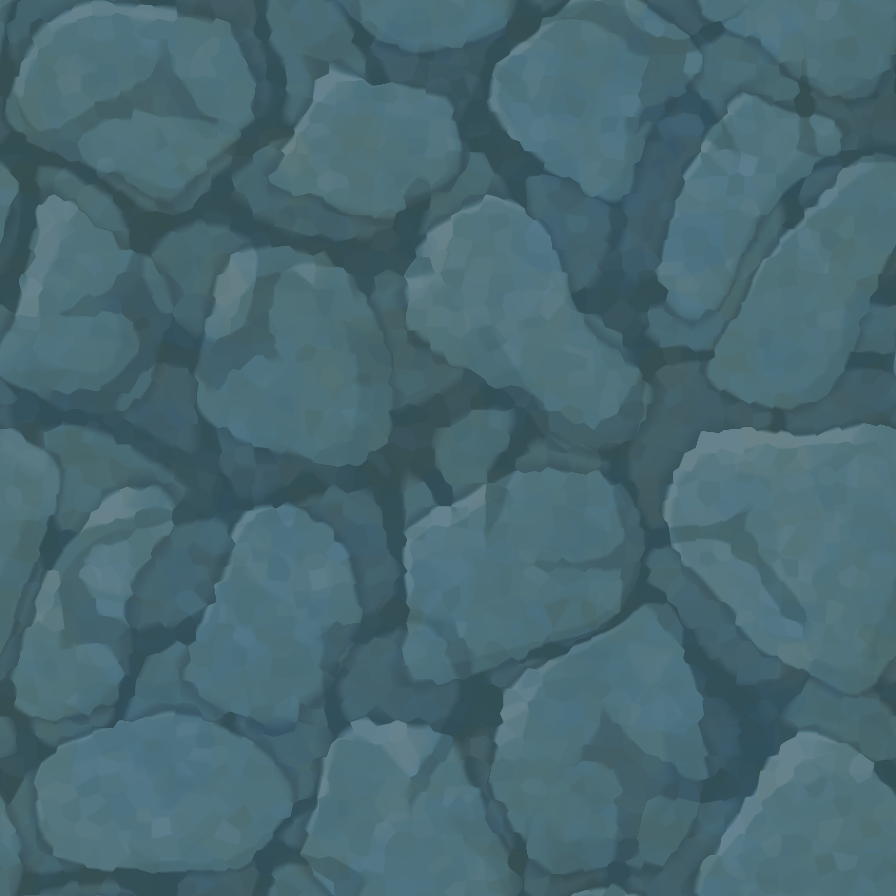
A three.js fragment shader for this texture:

```glsl
// Painted blue-green rubble wall: large rounded stones over a layer of smaller, shaded ones.
// Stones are wrapping Voronoi cells with smoothed corners; brush dabs chip their outlines
// and vary a single tone value, which a five-colour ramp turns into paint.

varying vec2 vUv;

const vec3 DEEP  = vec3(0.20, 0.31, 0.34);
const vec3 DARK  = vec3(0.25, 0.36, 0.40);
const vec3 SHADE = vec3(0.28, 0.41, 0.44);
const vec3 FACE  = vec3(0.31, 0.45, 0.49);
const vec3 LIGHT = vec3(0.40, 0.51, 0.55);
const vec3 HUE_SHIFT = vec3(-0.012, 0.002, 0.028); // towards blue, or olive when negative

const float STONES = 4.0;       // large stones across
const float RUBBLE = 7.0;       // lower stones across
const float FINE_DABS = 46.0;   // brush dabs across
const float BROAD_DABS = 21.0;
const float ROUNDING = 13.0;    // lower is rounder
const float SOFT = 0.004;       // width of a painted edge
const vec2 LIGHT_DIR = vec2(-0.66, 0.75);

vec2 hash2(vec2 c) {
  vec2 s = vec2(dot(c, vec2(127.1, 311.7)), dot(c, vec2(269.5, 183.3)));
  return fract(sin(s) * 43758.5453);
}

// Value noise in two channels, wrapping after n cells.
vec2 noise2(vec2 p, float n, float seed) {
  vec2 g = p * n, c = floor(g), f = fract(g);
  f = f * f * (3.0 - 2.0 * f);
  vec2 a = hash2(mod(c, n) + seed);
  vec2 b = hash2(mod(c + vec2(1.0, 0.0), n) + seed);
  vec2 d = hash2(mod(c + vec2(0.0, 1.0), n) + seed);
  vec2 e = hash2(mod(c + 1.0, n) + seed);
  return mix(mix(a, b, f.x), mix(d, e, f.x), f.y);
}

vec2 cellPoint(vec2 cell, float n, float seed) {
  return cell + 0.5 + 0.82 * (hash2(mod(cell, n) + seed) - 0.5);
}

// Rounded distance to the cell border; also gives the offset from the centre and the cell id.
float stoneField(vec2 p, float n, float seed, out vec2 rel, out vec2 id) {
  vec2 g = p * n, home = floor(g), nearest = vec2(9.0);
  for (int y = -1; y <= 1; y++)
  for (int x = -1; x <= 1; x++) {
    vec2 cell = floor(g) + vec2(float(x), float(y));
    vec2 r = cellPoint(cell, n, seed) - g;
    if (dot(r, r) < dot(nearest, nearest)) { nearest = r; home = cell; }
  }
  float sum = 0.0;
  for (int y = -2; y <= 2; y++)
  for (int x = -2; x <= 2; x++) {
    if (x == 0 && y == 0) continue;
    vec2 r = cellPoint(home + vec2(float(x), float(y)), n, seed) - g;
    float d = dot(0.5 * (nearest + r), normalize(r - nearest));
    sum += exp(-ROUNDING * d);
  }
  rel = -nearest;
  id = mod(home, n);
  return -log(sum) / (ROUNDING * n);
}

// Flat brush dabs with soft borders: xy leads to the dab centre, zw are random values.
vec4 brushDabs(vec2 p, float n, float seed) {
  vec2 g = p * n, base = floor(g);
  vec4 sum = vec4(0.0);
  float total = 0.0;
  for (int y = -1; y <= 1; y++)
  for (int x = -1; x <= 1; x++) {
    vec2 cell = base + vec2(float(x), float(y));
    vec2 r = cellPoint(cell, n, seed) - g;
    float w = exp(-28.0 * dot(r, r));
    sum += w * vec4(r / n, hash2(mod(cell, n) + seed + 57.0) - 0.5);
    total += w;
  }
  return sum / total;
}

vec3 paintRamp(float tone) {
  vec3 c = mix(DEEP, DARK, clamp(tone, 0.0, 1.0));
  c = mix(c, SHADE, clamp(tone - 1.0, 0.0, 1.0));
  c = mix(c, FACE, clamp(tone - 2.0, 0.0, 1.0));
  return mix(c, LIGHT, clamp(tone - 3.0, 0.0, 1.0));
}

void main() {
  // Brushwork: rounded dabs, then a position pulled towards each dab centre
  vec2 p = vUv + 0.010 * (noise2(vUv, 34.0, 3.0) - 0.5);
  vec4 fine = brushDabs(p, FINE_DABS, 11.0);
  vec4 broad = brushDabs(p, BROAD_DABS, 23.0);
  vec2 q = vUv + 0.35 * fine.xy + 0.05 * (noise2(vUv, 9.0, 5.0) - 0.5);
  vec2 wash = noise2(q, 6.0, 31.0);

  // Upper stones, inset by an uneven gap
  vec2 rel, id, rubbleRel, rubbleId;
  float edge = stoneField(q, STONES, 7.0, rel, id);
  vec2 trait = hash2(id + 91.0);
  edge -= 0.003 + 0.008 * trait.x + 0.034 * wash.x * wash.x;
  float facing = dot(normalize(rel + 0.0001), LIGHT_DIR);

  // Lower rubble and the deep crevices between
  float rubble = stoneField(q, RUBBLE, 41.0, rubbleRel, rubbleId);
  float under = 0.9 + 1.3 * hash2(rubbleId + 17.0).x + 0.5 * dot(rubbleRel, LIGHT_DIR);
  under *= smoothstep(0.003, 0.003 + 2.0 * SOFT, rubble - 0.006 * wash.y);
  under *= mix(0.45, 1.0, smoothstep(0.002, 0.012, -edge));

  // Stone faces: lit upper-left chips, shaded lower-right flanks, tapering cracks
  float face = 2.85 + 0.5 * (trait.y - 0.5) + 0.35 * facing * length(rel);
  float chipWidth = 0.030 * smoothstep(0.40, 0.85, wash.y) + 0.007 * trait.x;
  float chip = smoothstep(0.45, 0.75, facing) * (1.0 - smoothstep(chipWidth, chipWidth + SOFT, edge));
  float flankWidth = 0.040 * smoothstep(0.35, 0.8, wash.y);
  float flank = smoothstep(0.2, 0.6, -facing) * (1.0 - smoothstep(flankWidth, flankWidth + 2.0 * SOFT, edge));
  float crackWidth = 0.009 * smoothstep(0.60, 0.85, noise2(q, 8.0, 67.0).x);
  float crack = smoothstep(0.0, 0.003, crackWidth) * (1.0 - smoothstep(crackWidth, crackWidth + SOFT, rubble));
  face += 0.75 * chip - 0.75 * flank - 1.4 * crack;

  // Mostly faint dabs with a few strong ones
  float spots = 3.2 * fine.z * fine.z * fine.z + 2.2 * broad.z * broad.z * broad.z;
  float tone = mix(under, face, smoothstep(-0.5 * SOFT, 0.5 * SOFT, edge));
  tone += spots + 0.22 * fine.w + 0.5 * (wash.x - 0.5);
  float hue = 0.7 * fine.w + 0.9 * broad.w + 0.8 * (noise2(q, 5.0, 83.0).x - 0.5);
  gl_FragColor = vec4(paintRamp(tone) + HUE_SHIFT * hue, 1.0);
}
```
